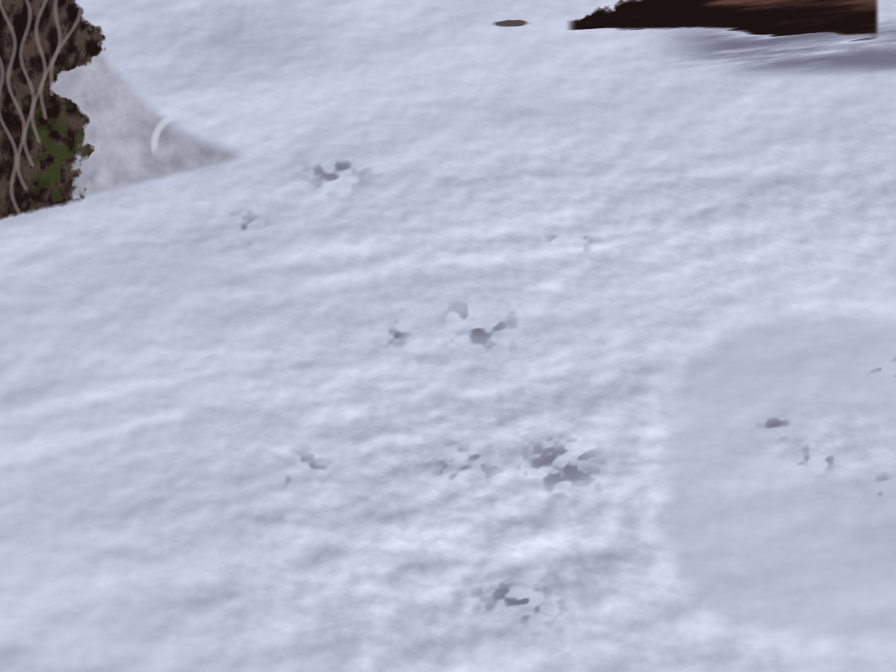
Give the GLSL for this texture, as a Shadertoy shader.

```glsl
#define SNOW vec3(.738, .757, .837)
#define SHADE vec3(.45, .45, .53)
#define BARK vec3(.24, .20, .19)
#define DARK vec3(.11, .07, .07)
#define SLOPE .17
#define RELIEF .42
#define STREAKS .13
#define SPECKS .85

float hash(vec2 p) {
    vec3 q = fract(vec3(p.xyx) * .1031);
    q += dot(q, q.yzx + 33.33);
    return fract((q.x + q.y) * q.z);
}
float noise(vec2 p) {
    vec2 i = floor(p), f = fract(p);
    f = f * f * (3. - 2. * f);
    return mix(mix(hash(i), hash(i + vec2(1, 0)), f.x),
               mix(hash(i + vec2(0, 1)), hash(i + 1.), f.x), f.y);
}
float fbm(vec2 p) {
    float sum = 0., amp = .5;
    for (int i = 0; i < 5; i++, amp *= .5) {
        sum += amp * noise(p);
        p = mat2(.9, .44, -.44, .9) * p * 2.03 + 7.3;
    }
    return sum;
}
float bump(float x) { return exp(-x * x); }
float blob(vec2 p, vec2 centre, vec2 size) { return bump(length((p - centre) / size)); }

// Lit crest with a shaded foot, bowed between two ends
float rut(vec2 p, vec2 a, vec2 b) {
    float s = (p.x - a.x) / (b.x - a.x);
    float d = (p.y - mix(a.y, b.y, s) - .04 * s * (1. - s)) / .011;
    return smoothstep(-.1, .2, s) * smoothstep(1.1, .75, s) * (bump(d) - .55 * bump(d + 1.7));
}

// Dark crumbs gathered in clusters: centre and radius
float crumbs(vec2 p, vec2 q) {
    vec3 clusters[13] = vec3[13](
        vec3(.85, .64, .025), vec3(.585, .5, .02), vec3(.715, .515, .04), vec3(1.215, .318, .025),
        vec3(1.155, .365, .02), vec3(.69, .31, .035), vec3(.83, .31, .05), vec3(.45, .3, .03),
        vec3(.5, .745, .035), vec3(.365, .66, .025), vec3(.77, .11, .05), vec3(1.31, .275, .02),
        vec3(1.32, .45, .025));
    float close = 0.;
    for (int i = 0; i < 13; i++)
        close += blob(p, clusters[i].xy, clusters[i].z * vec2(1.2, .8));
    float grain = mix(noise(q * vec2(55, 75)), noise(q * vec2(110, 140)), .3);
    return min(close, 1.) * smoothstep(.5, .8, grain);
}

vec3 snowField(vec2 p) {
    vec2 q = vec2(p.x, p.y - SLOPE * p.x);
    vec2 warped = q + .02 * (fbm(q * 9.) - .5);
    // Smooth scooped bowl at the right
    vec2 e = abs((p - vec2(1.3, .29)) / vec2(.31, .235));
    float rim = pow(dot(e * e, e), 1. / 3.) - 1.;
    float bowl = smoothstep(.05, -.06, rim);
    float rough = .3 + .75 * blob(p, vec2(.72, .22), vec2(.42, .3))
                + .35 * blob(p, vec2(1, .68), vec2(.6, .1));
    rough = rough * (1. - .65 * bowl) + .6 * blob(p, vec2(1.25, .34), vec2(.11, .06));
    // Lumps lit from above
    vec2 lump = warped * vec2(13, 22) * (1. + .7 * p.y);
    float light = RELIEF * rough * (fbm(lump) - fbm(lump + vec2(-.12, .35)));
    light += STREAKS * (fbm(warped * vec2(3.5, 19)) - .48);
    light += .03 * (noise(q * vec2(70, 110)) - .5) * (.4 + rough);
    // Ruts from left end to right end
    vec4 ruts[8] = vec4[8](
        vec4(-.08, .29, .43, .415), vec4(-.08, .355, .42, .465), vec4(.42, .57, 1.12, .65),
        vec4(.3, .59, 1, .69), vec4(.92, .565, 1.22, .635), vec4(.57, .475, .82, .49),
        vec4(.44, .31, .7, .36), vec4(1, .735, 1.28, .745));
    float crest = 0.;
    for (int i = 0; i < 8; i++) crest += rut(p, ruts[i].xy, ruts[i].zw);
    light += .045 * crest * (.6 + .8 * noise(q * vec2(14, 40)));
    light += .04 * blob(p, vec2(1.29, .555), vec2(.12, .025));
    light += .035 * bump((rim - .08) / .06) - .022 * bowl;
    light -= .07 * blob(p, vec2(.37, .95), vec2(.13, .05)) * (.5 + fbm(p * 20.));
    return mix(SNOW + light, SHADE * .9, SPECKS * crumbs(p, q));
}

vec3 thicket(vec2 p) {
    vec3 col = mix(DARK, BARK * 1.25, smoothstep(.3, .7, fbm(p * vec2(75, 55))));
    float leaves = blob(p, vec2(.09, .76), vec2(.05, .09)) * smoothstep(.4, .65, noise(p * 95.));
    col = mix(col, vec3(.21, .24, .13), leaves);
    // Bare stems fanning upward
    for (float k = 0.; k < 6.; k++) {
        vec2 root = vec2(.07 - .008 * k, .86 - .035 * k), stem = vec2(.125 - .03 * k, 1.02) - root;
        vec2 r = p - root + vec2(.008 * sin(p.y * 50. + k * 2.), 0);
        float d = length(r - stem * clamp(dot(r, stem) / dot(stem, stem), 0., 1.));
        col = mix(col, vec3(.5, .45, .45), .7 * smoothstep(.005, .001, d));
    }
    return col;
}

void mainImage(out vec4 fragColor, in vec2 fragCoord) {
    vec2 p = fragCoord / iResolution.xy * vec2(4. / 3., 1);
    vec3 col = snowField(p);
    float ragged = fbm(p * 45.) - .5;
    // Grey mound with a pale curved lip
    float foot = p.y - .672 - .25 * p.x + .012 * ragged, back = max(.365 - p.x, 0.) / .21;
    float mound = smoothstep(-.003, .008, foot) * smoothstep(.37, .34, p.x)
                * smoothstep(.015, -.015, p.y - .776 - .14 * back * back);
    vec2 lip = p - vec2(.275, .785);
    vec3 grit = vec3(.64, .645, .7) + .25 * ragged - .09 * blob(lip, vec2(.02, 0), vec2(.06, .035));
    col = mix(col, grit, mound * .9);
    float arc = smoothstep(.008, .002, abs(length(lip) - .045)) * smoothstep(.02, .045, lip.y - lip.x);
    col = mix(col, vec3(.8, .82, .88), .75 * arc);
    // Thicket at the upper left
    float edge = .125 - .045 * bump((p.y - .875) / .03) + .025 * bump((p.y - .93) / .03) + .06 * ragged;
    col = mix(col, thicket(p), smoothstep(.006, -.006, p.x - edge) * smoothstep(-.003, .005, foot));
    // Shadow below the bank
    float streak = fbm(vec2(p.x * 7., (p.y - .12 * p.x) * 75.));
    float shadow = smoothstep(.95, 1.1, p.x) * smoothstep(.88, .91, p.y) * smoothstep(.98, .95, p.y);
    col = mix(col, SHADE, shadow * smoothstep(.2, .65, streak));
    // Bare earth bank and a loose chip
    float under = p.y - .962 + .012 * smoothstep(1.08, 1.18, p.x) - .035 * (streak - .5);
    float over = .7 + .32 * p.x - p.y + .03 * ragged;
    float bank = smoothstep(-.003, .004, under) * smoothstep(-.004, .004, over) * smoothstep(1.31, 1.3, p.x);
    vec3 earth = mix(DARK, vec3(.36, .25, .22), smoothstep(.35, .65, streak));
    earth = mix(earth, DARK, .75 * blob(p, vec2(1.23, .975), vec2(.09, .018)));
    col = mix(col, earth, bank * smoothstep(.84, .86, p.x));
    float chip = length((p - vec2(.762, .965)) / vec2(.026, .005)) + ragged;
    fragColor = vec4(clamp(mix(col, BARK, .85 * smoothstep(1.2, .7, chip)), 0., 1.), 1);
}
```
